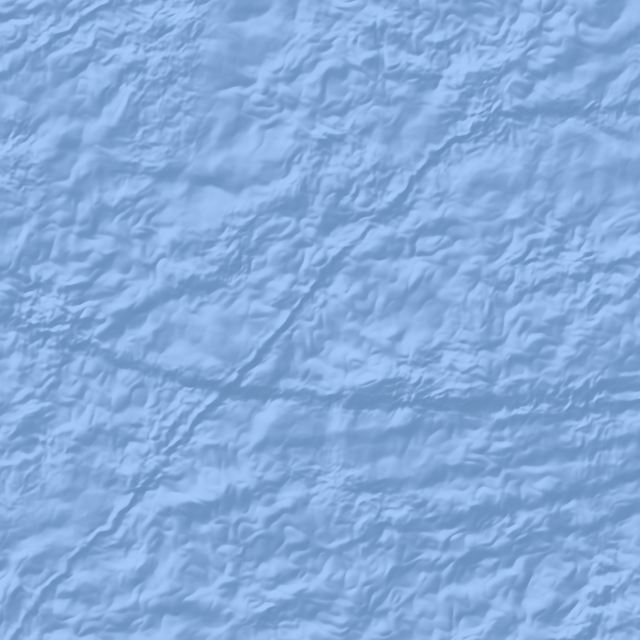
A Shadertoy shader for this texture:

```glsl
vec2 hashGradient(vec2 cell) {
    vec3 h = fract(vec3(cell.xyx) * vec3(0.1031, 0.1030, 0.0973));
    h += dot(h, h.yzx + 33.33);
    float angle = 6.2832 * fract((h.x + h.y) * h.z);
    return vec2(cos(angle), sin(angle));
}

float noise(vec2 p) {
    vec2 i = floor(p), f = fract(p);
    vec2 u = f * f * f * (f * (f * 6.0 - 15.0) + 10.0);
    vec2 e = vec2(0.0, 1.0);
    float bottom = mix(dot(hashGradient(i), f),
                       dot(hashGradient(i + e.yx), f - e.yx), u.x);
    float top = mix(dot(hashGradient(i + e.xy), f - e.xy),
                    dot(hashGradient(i + e.yy), f - e.yy), u.x);
    return mix(bottom, top, u.y);
}

// Rounded absolute value: folds noise into creases
float crease(float n) {
    return sqrt(n * n + 0.004);
}

float ridge(float d, float width) {
    return exp(-d * d / (width * width));
}

// Soft step from -1 to 1
float scarp(float d, float width) {
    return 2.0 * smoothstep(-1.6 * width, 1.6 * width, d) - 1.0;
}

float height(vec2 p) {
    // Wobble the ground: strongly for bumps, gently for faults
    vec2 wobble = vec2(noise(p * 9.0 + 3.7), noise(p * 9.0 + 41.3));
    vec2 fine = vec2(noise(p * 42.0 + 17.0), noise(p * 42.0 + 71.0));
    vec2 q = p + 0.020 * wobble + 0.007 * fine;
    vec2 r = p + 0.012 * wobble + 0.006 * fine;

    // Faults: a long sagging scarp and a diagonal that levels off
    float sag = r.y - 0.365 - 0.32 * (r.x - 0.65) * (r.x - 0.65);
    float rise = 1.16 * r.x - 0.015;
    float bent = 0.5 * (rise + 0.84 - sqrt((rise - 0.84) * (rise - 0.84) + 0.008));
    float diagonal = (r.y - bent) / 1.45;
    float streak = (r.y - 0.885 - 0.65 * r.x) / 1.2;
    float vary = 0.9 + 0.8 * noise(p * 7.0 + 9.0);
    float h = 0.0125 * vary * scarp(sag, 0.009);
    h += 0.0055 * vary * ridge(diagonal - 0.004, 0.006);
    h += 0.0032 * scarp(diagonal, 0.007);
    h += 0.0055 * ridge(streak, 0.007) * smoothstep(0.35, 0.1, p.x);

    // Shallow folds: climbing right below the scarp, sinking left above it
    for (int i = 0; i < 4; i++) {
        float k = float(i);
        float patchy = 0.5 * noise(p * 5.0 + k * 13.0);
        float fold = r.y - 0.29 + 0.085 * k - (0.08 + 0.03 * k) * r.x * r.x;
        h += 0.0065 * smoothstep(0.32, 0.55, p.x + patchy) * scarp(fold, 0.008);
        float row = sag - 0.075 - 0.08 * k;
        h += 0.0040 * smoothstep(0.5, 0.2, p.x + patchy) * scarp(row, 0.008);
    }

    // Rounded bumps, slightly stretched and tilted, quieter in calm patches
    vec2 s = mat2(0.94, -0.34, 0.34, 0.94) * q;
    s.x *= 0.9;
    float calm = smoothstep(-0.3, 0.15, noise(p * 4.5 + 77.0));
    float near = min(ridge(diagonal, 0.022) + ridge(sag, 0.024) + ridge(streak, 0.03), 1.0);
    float bumps = 0.008 * noise(s * 8.0 + 5.0);
    bumps += 0.020 * crease(noise(s * 15.0 + 23.0));
    bumps += 0.014 * noise(s * 25.0 + 51.0) * (0.6 + 0.5 * calm);
    bumps += 0.0085 * crease(noise(s * 42.0 + 87.0)) * (0.3 + 0.9 * calm);
    h += bumps * (1.0 - 0.4 * near);

    // Rough grit in patches and beside the faults
    float patches = smoothstep(-0.02, 0.32, noise(p * 6.0 + 64.0));
    float grit = 0.08 + 0.85 * patches + 0.8 * near;
    h += grit * 0.0043 * noise(s * 76.0 + 11.0);
    h += grit * 0.0020 * noise(q * 120.0 + 29.0);
    return h;
}

void mainImage(out vec4 fragColor, in vec2 fragCoord) {
    vec2 p = fragCoord / iResolution.y;

    // Slope over a small step, which also softens the finest grit
    vec2 e = vec2(0.0019, 0.0);
    vec2 slope = vec2(height(p + e.xy) - height(p - e.xy),
                      height(p + e.yx) - height(p - e.yx)) / (2.0 * e.x);

    // Light from the upper left
    float facing = -dot(slope, normalize(vec2(-0.55, 0.83)));
    float light = 0.61 + 0.43 * facing / sqrt(0.32 + facing * facing);

    vec3 shadowBlue = vec3(0.36, 0.51, 0.69);
    vec3 sunlitBlue = vec3(0.65, 0.79, 0.975);
    fragColor = vec4(mix(shadowBlue, sunlitBlue, clamp(light, 0.0, 1.0)), 1.0);
}
```
